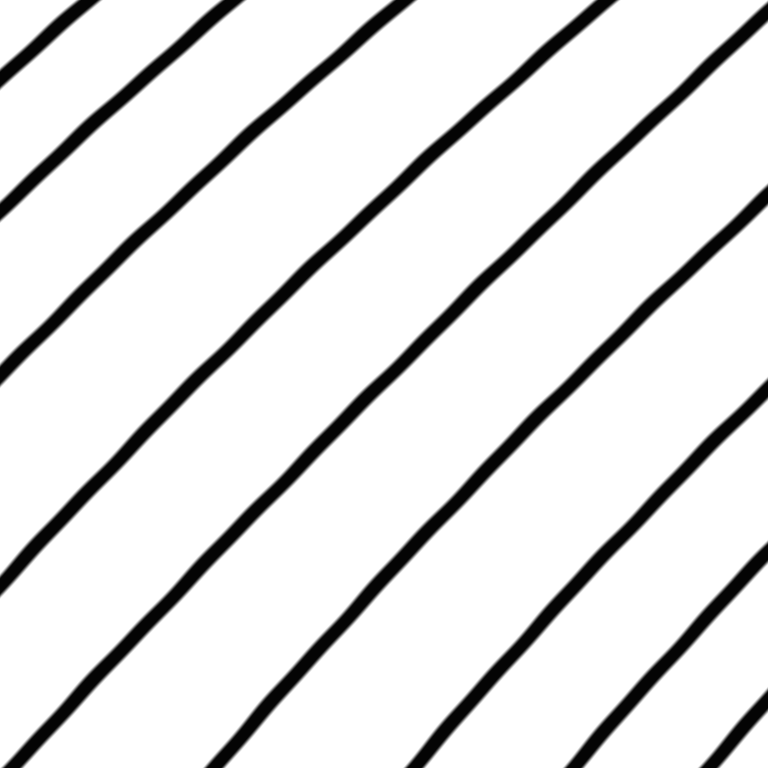
Write a Shadertoy shader that draws this pattern.

```glsl
// Nine gently bowed black ink strokes sweeping diagonally across white paper.

const vec3 PAPER = vec3(1.0);
const vec3 INK = vec3(0.015);
const int STROKES_PER_SIDE = 4;
const float HALF_WIDTH = 0.0092;
const float EDGE_BLUR = 0.0032;

// Offset of a stroke from the centre; the gaps narrow toward the corners.
float strokeOffset(float n) {
    float spread = n * (0.257 - 0.0018 * n * n);
    return spread + 0.0008 * n * n - 0.01 * sin(2.094 * n) - 0.004 * exp(-n * n);
}

// Bowed centre line: outer strokes lean inward, the middle one is flattest.
float strokeCentre(float n, float along) {
    float offset = strokeOffset(n);
    float lean = -0.07 * offset;
    float bow = 0.05 - 0.03 * exp(-n * n);
    return offset + along * (lean + bow * along);
}

// Layered sines give a slight hand-drawn unevenness.
float handWobble(float along, float seed) {
    return 0.6 * sin(19.0 * along + 2.3 * seed) + 0.4 * sin(43.0 * along + 4.1 * seed);
}

// Signed distance to the edge of one stroke.
float strokeDistance(vec2 p, float n) {
    float across = p.x - p.y;
    float along = p.x + p.y;
    float centre = strokeCentre(n, along) + 0.0014 * handWobble(along, n);
    float halfWidth = HALF_WIDTH + 0.0003 * handWobble(along, n + 7.0);
    return abs(across - centre) * inversesqrt(2.0) - halfWidth;
}

// Ink coverage, blurred by at least one pixel.
float coverage(float dist, float blur) {
    return 1.0 - smoothstep(-blur, blur, dist);
}

void mainImage(out vec4 fragColor, in vec2 fragCoord) {
    float canvas = min(iResolution.x, iResolution.y);
    vec2 p = (fragCoord - 0.5 * iResolution.xy) / canvas;

    // Nearest of all the strokes
    float dist = 1.0;
    for (int i = -STROKES_PER_SIDE; i <= STROKES_PER_SIDE; i++) {
        dist = min(dist, strokeDistance(p, float(i)));
    }

    float ink = coverage(dist, max(EDGE_BLUR, 0.75 / canvas));
    fragColor = vec4(mix(PAPER, INK, ink), 1.0);
}
```
